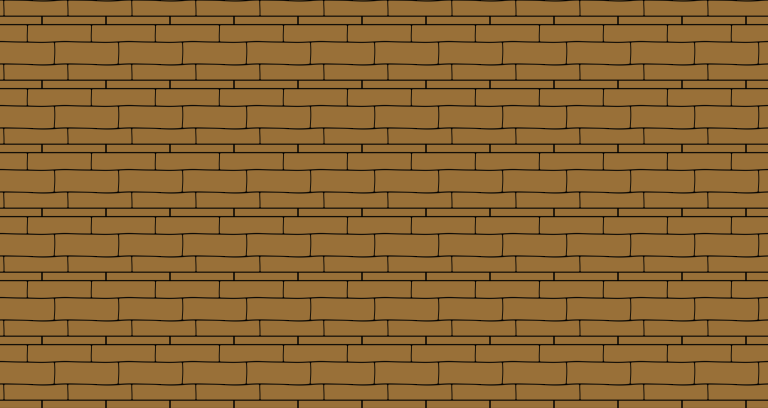
Write a Shadertoy shader that draws this texture.

```glsl
// Brown brick wall with thin, hand-inked black joints.
// A square tile of four unequal courses repeats 12 times across; each brick is
// a rounded box whose edges bend slightly with sines that share the tile period.

const float TILE = 64.0;   // tile side, in wall units
const float TAU = 6.2831853;

// Signed distance to the brick around p, negative inside.
float brickDistance(vec2 p) {
    // Slow drift of the joints; the thin course stays straight
    float loose = smoothstep(4.0, 20.0, abs(mod(p.y, TILE) - 20.0));
    vec2 a = p * TAU / TILE;
    p += loose * vec2(0.3 * sin(2.0 * a.y + 1.0),
                      0.3 * sin(a.x + 0.6) + 0.12 * sin(2.0 * a.x + 2.0));
    float y = mod(p.y - 0.4, TILE);

    // Course as (top, bottom, joint position, half joint width)
    vec4 course = y < 15.8 ? vec4(0.0, 15.8, 4.0, 0.42)
                : y < 24.2 ? vec4(15.8, 24.2, 42.0, 0.8)
                : y < 41.6 ? vec4(24.2, 41.6, 27.5, 0.42)
                           : vec4(41.6, TILE, 54.5, 0.42);

    // Position measured from the brick centre
    vec2 b = vec2(mod(p.x - course.z, TILE) - 0.5 * TILE,
                  y - 0.5 * (course.x + course.y));
    vec2 halfSize = vec2(0.5 * TILE - course.w,
                         0.5 * (course.y - course.x) - 0.56);

    // Upper and lower edges swell separately, so line weight varies
    float side = b.y < 0.0 ? 0.0 : 2.3;
    halfSize.y += 0.18 * loose * sin(0.11 * b.x + side + course.z);

    // Tall bricks have worn corners, the thin course has square ones
    float radius = mix(0.3, 1.3, smoothstep(8.0, 15.0, course.y - course.x));
    vec2 q = abs(b) - halfSize + radius;
    return length(max(q, 0.0)) + min(max(q.x, q.y), 0.0) - radius;
}

void mainImage(out vec4 fragColor, in vec2 fragCoord) {
    // Wall units, measured down from the top edge
    float pixel = 12.0 * TILE / iResolution.x;
    vec2 p = vec2(fragCoord.x, iResolution.y - fragCoord.y) * pixel;

    // Slightly soft edge, a little wider than one sample
    float coverage = clamp(0.5 - brickDistance(p) / (1.2 * pixel), 0.0, 1.0);
    vec3 ink = vec3(0.01, 0.008, 0.004);
    vec3 brick = vec3(0.60, 0.44, 0.22);
    fragColor = vec4(mix(ink, brick, coverage), 1.0);
}
```
